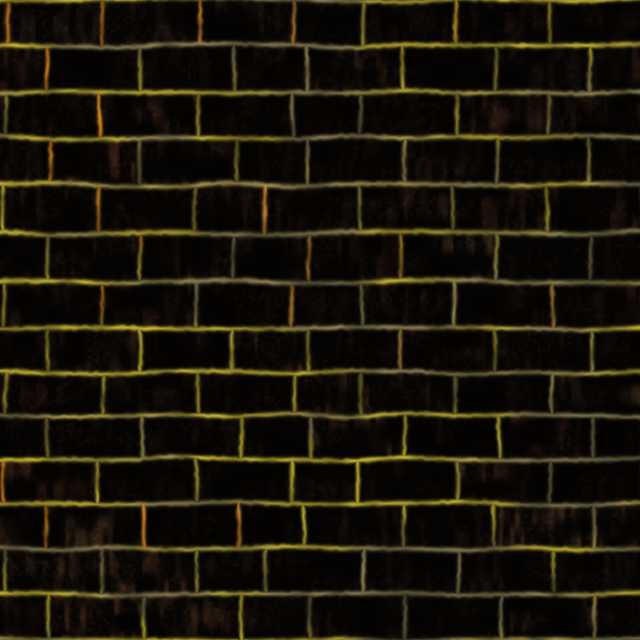
A Shadertoy shader for this texture:

```glsl
// Dark brick wall with thin, glowing olive mortar lines and faint streaked bricks.
#define ROWS 14.0
#define BRICKS 7.0
#define NARROW_WIDTH 0.110
#define ODD_SHIFT 0.074
#define EVEN_SHIFT 0.010
#define JOINT_JITTER 0.010
#define MORTAR_WIDTH 0.0042
#define ROW_SAG 0.0135
#define STREAKS vec2(115.0, 26.0)

const vec3 BRICK   = vec3(0.018, 0.012, 0.008);
const vec3 STREAK  = vec3(0.235, 0.150, 0.105);
const vec3 OLIVE   = vec3(0.450, 0.415, 0.270);
const vec3 YELLOW  = vec3(0.720, 0.660, 0.140);
const vec3 ORANGE  = vec3(0.850, 0.500, 0.110);

float hash(vec2 p) {
    return fract(sin(dot(p, vec2(127.1, 311.7))) * 43758.5);
}

float noise(vec2 p) {
    vec2 cell = floor(p), f = fract(p);
    f = f * f * (3.0 - 2.0 * f);
    return mix(mix(hash(cell), hash(cell + vec2(1, 0)), f.x),
               mix(hash(cell + vec2(0, 1)), hash(cell + vec2(1, 1)), f.x), f.y);
}

// Horizontal position of a vertical joint; each row has one narrow brick.
float jointX(float row, float index) {
    float odd = mod(row, 2.0);
    float narrow = odd > 0.5 || mod(row, 8.0) == 4.0 ? 2.0 : 3.0;
    float i = mod(index, BRICKS);
    float width = (1.0 - NARROW_WIDTH) / (BRICKS - 1.0);
    float x = i * width - (i > narrow ? width - NARROW_WIDTH : 0.0);
    float jitter = (hash(vec2(i, row) + 3.7) - 0.5) * JOINT_JITTER
                 + (hash(vec2(row, 9.1)) - 0.5) * JOINT_JITTER;
    return x + floor(index / BRICKS) + mix(EVEN_SHIFT, ODD_SHIFT, odd) + jitter;
}

float softLine(float d, float width) {
    return exp(-d * d / (width * width));
}

void mainImage(out vec4 fragColor, in vec2 fragCoord) {
    vec2 uv = fragCoord / iResolution.xy;
    vec2 p = vec2(uv.x, 1.0 - uv.y);

    // Hand-laid wobble, coarse and fine
    vec2 wobble = vec2(noise(p * vec2(9.0, 24.0)), noise(p * vec2(11.0, 14.0) + 40.0)) - 0.5;
    vec2 rough = vec2(noise(p * 120.0 + 7.0), noise(p * 120.0 + 71.0)) - 0.5;
    vec2 q = p + wobble * vec2(0.004, 0.007) + rough * 0.0022;

    // Courses, spread slightly apart around the middle
    float sag = (q.y - 0.5) / 0.17;
    float course = ROWS * (q.y - ROW_SAG * exp(-sag * sag));
    float row = mod(floor(course), ROWS);
    float bedDistance = abs(course - floor(course + 0.5)) / ROWS;

    // Nearest vertical joint and the brick to its right
    float jointDistance = 1.0, nearest = 0.0, brick = -1.0;
    for (float i = -1.0; i <= BRICKS; i++) {
        float offset = q.x - jointX(row, i);
        if (abs(offset) < jointDistance) {
            jointDistance = abs(offset);
            nearest = i;
        }
        if (offset > 0.0) brick = i;
    }

    // Brick faces: near black, some with reddish vertical streaks
    vec2 brickId = vec2(mod(brick, BRICKS), row);
    float wear = hash(brickId + 17.3);
    wear = 0.12 + 0.75 * wear * wear;
    float streak = smoothstep(0.38, 0.95, noise(p * STREAKS + 31.0 * brickId));
    float patches = smoothstep(0.2, 0.75, noise(p * vec2(26.0, 34.0) + 5.0));
    float grain = noise(p * 190.0 + 13.0);
    vec3 warmth = mix(vec3(0.85, 0.95, 0.85), vec3(1.08, 0.90, 0.82), hash(brickId + 5.9));
    float dust = wear * patches * (0.85 * streak + 0.25 * grain);
    dust += 0.14 * smoothstep(0.6, 1.0, grain) * patches;
    vec3 color = BRICK + STREAK * warmth * dust;

    // Mortar strength: broken up along its length
    float fade = 0.62 + 0.55 * noise(p * vec2(38.0, 45.0) + 90.0);
    float jointFade = 0.65 + 0.35 * hash(vec2(nearest, row) + 23.0);
    float bed = softLine(bedDistance, MORTAR_WIDTH);
    float joint = softLine(jointDistance, MORTAR_WIDTH * 0.85) * jointFade;

    // Mortar colour: yellower to the left, orange joints at upper left
    float left = 1.0 - smoothstep(0.05, 0.75, p.x);
    float upperLeft = left * (1.0 - smoothstep(0.1, 0.55, p.y));
    float yellowing = smoothstep(0.42, 0.85, noise(p * vec2(8.0, 15.0) + 55.0) + 0.25 * left);
    vec3 bedColor = mix(OLIVE, YELLOW, 0.75 * yellowing);
    float orangeChance = 0.10 + 0.65 * upperLeft;
    float orange = step(hash(vec2(nearest, row) + 61.0), orangeChance);
    vec3 jointColor = mix(bedColor, ORANGE, orange * (0.35 + 0.5 * left));

    vec3 mortar = max(bedColor * bed, jointColor * joint) * fade;
    color = color * (1.0 - 0.7 * max(bed, joint)) + mortar;
    fragColor = vec4(clamp(color, 0.0, 1.0), 1.0);
}
```
